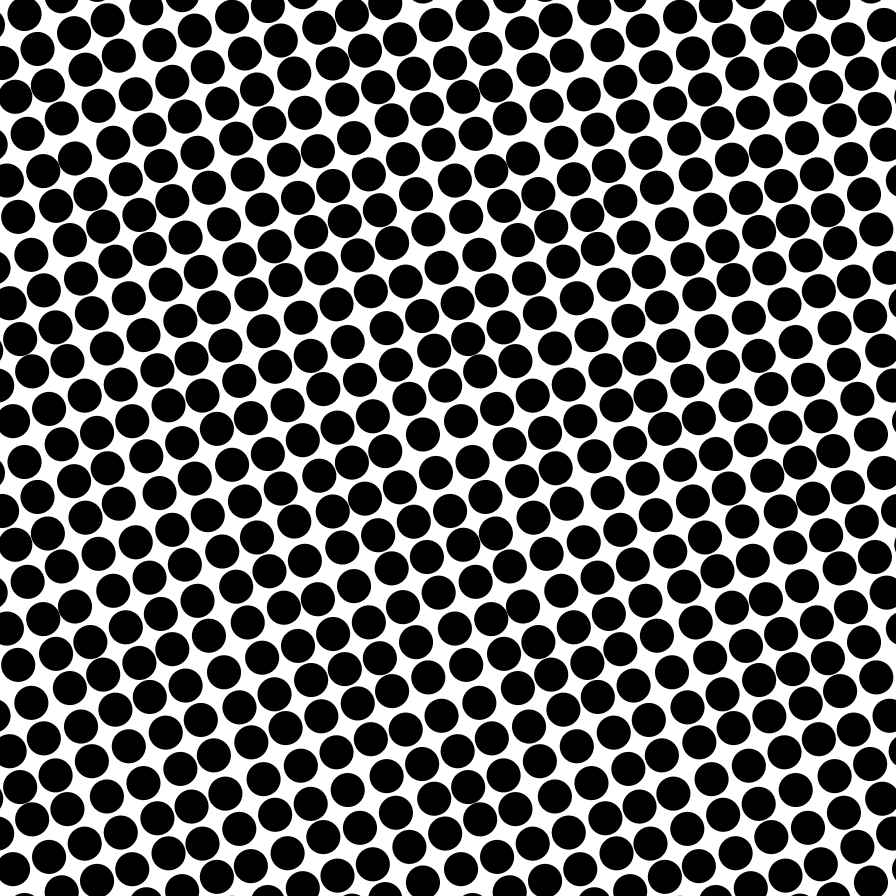
This pattern is drawn by a WebGL 2 fragment shader. Its source:

```glsl
#version 300 es
precision highp float;
// Black round dots on white, set on a tilted, slightly uneven square lattice.

uniform vec2 u_resolution;
out vec4 fragColor;

const vec3 INK = vec3(0.0);
const vec3 PAPER = vec3(1.0);
const float TILES = 2.0;              // pattern repeats across the canvas
const vec2 LATTICE_STEP = vec2(11.0, 4.0); // lattice steps per tile, sets tilt
const float DOT_RADIUS = 0.445;       // in lattice cells
const float DRIFT_FREQ = 4.0;         // slow bending, noise cells per tile
const float DRIFT_AMOUNT = 0.13;      // in lattice cells
const float JITTER_FREQ = 9.0;        // dot-to-dot unevenness
const float JITTER_AMOUNT = 0.11;
const float TAU = 6.2831853;

float hash(vec2 cell, float seed) {
    vec3 q = fract(vec3(cell, seed) * vec3(0.1031, 0.1130, 0.0973) + 0.37);
    q += dot(q, q.yzx + 33.33);
    return fract((q.x + q.y) * q.z);
}

// Slope of one noise corner, wrapped so that the tiles join.
float cornerSlope(vec2 cell, vec2 corner, vec2 f, float period, float seed) {
    float angle = TAU * hash(mod(cell + corner, period), seed);
    return dot(vec2(cos(angle), sin(angle)), f - corner);
}

float gradientNoise(vec2 p, float period, float seed) {
    vec2 cell = floor(p);
    vec2 f = p - cell;
    vec2 w = f * f * f * (f * (f * 6.0 - 15.0) + 10.0);
    float a = cornerSlope(cell, vec2(0.0, 0.0), f, period, seed);
    float b = cornerSlope(cell, vec2(1.0, 0.0), f, period, seed);
    float c = cornerSlope(cell, vec2(0.0, 1.0), f, period, seed);
    float d = cornerSlope(cell, vec2(1.0, 1.0), f, period, seed);
    return mix(mix(a, b, w.x), mix(c, d, w.x), w.y);
}

vec2 noiseOffset(vec2 tilePos, float freq, float seed) {
    vec2 p = tilePos * freq;
    return vec2(gradientNoise(p, freq, seed), gradientNoise(p, freq, seed + 5.0));
}

void main() {
    float canvas = min(u_resolution.x, u_resolution.y);
    vec2 tilePos = gl_FragCoord.xy / canvas * TILES;

    // Tilted lattice: whole steps per tile keep the repeat seamless.
    mat2 toLattice = mat2(LATTICE_STEP.x, -LATTICE_STEP.y,
                          LATTICE_STEP.y, LATTICE_STEP.x);
    float cellsPerTile = length(LATTICE_STEP);
    mat2 toTile = transpose(toLattice) / (cellsPerTile * cellsPerTile);
    vec2 p = toLattice * tilePos;
    vec2 home = floor(p);

    // Nearest displaced dot centre.
    float nearest = 10.0;
    for (int y = -1; y <= 1; y++) {
        for (int x = -1; x <= 1; x++) {
            vec2 centre = home + vec2(x, y) + 0.5;
            vec2 centreTile = toTile * centre;
            vec2 offset = DRIFT_AMOUNT * noiseOffset(centreTile, DRIFT_FREQ, 1.0)
                        + JITTER_AMOUNT * noiseOffset(centreTile, JITTER_FREQ, 2.0);
            nearest = min(nearest, distance(p, centre + offset));
        }
    }

    // Edge smoothed over one pixel.
    float pixel = TILES * cellsPerTile / canvas;
    float paper = clamp((nearest - DOT_RADIUS) / pixel + 0.5, 0.0, 1.0);
    fragColor = vec4(mix(INK, PAPER, paper), 1.0);
}
```
